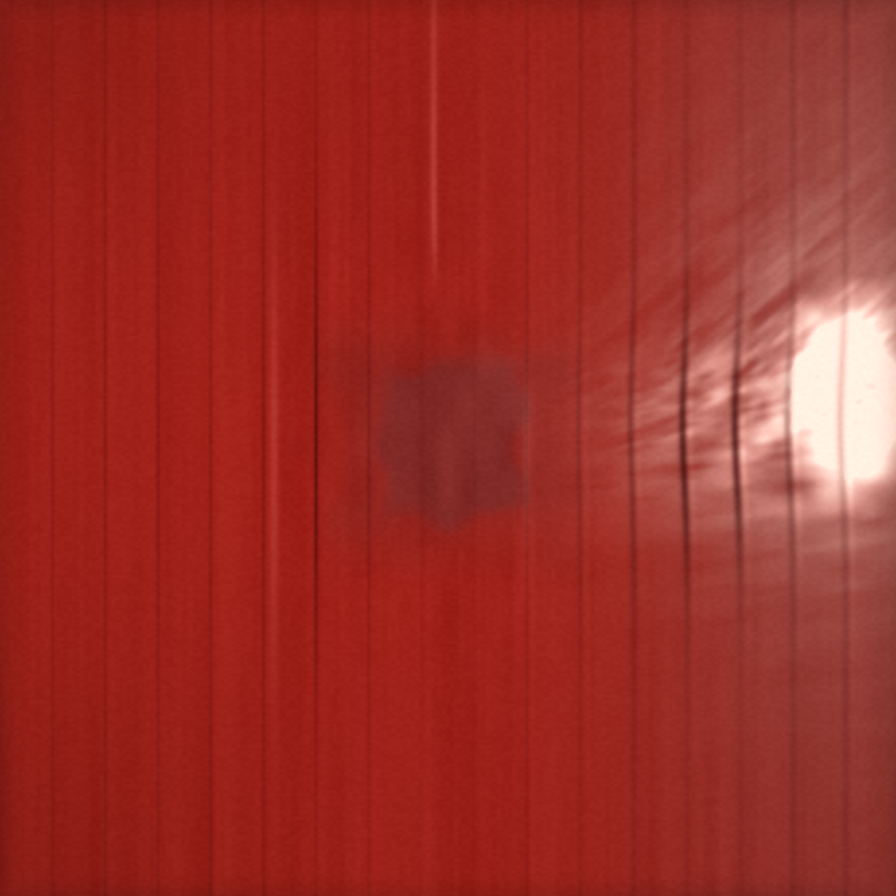
Reproduce this texture procedurally as a Shadertoy shader.

```glsl
// Glossy red ribbed sheet: evenly spaced vertical grooves and fine brushed streaks,
// a dull square smudge in the middle, and a hot reflection at the right that is
// broken up by slanted ripples. Built from Gaussians, value noise and a groove loop.
#define BASE_RED vec3(0.605, 0.122, 0.092)
#define HOT_WHITE vec3(1.02, 0.95, 0.89)
#define SMUDGE_TINT vec3(0.475, 0.165, 0.158)
#define GLOW_POS vec2(0.947, 0.552)
#define GROOVE_STEP 0.0588
#define GROOVE_COUNT 16
#define STREAK_AMOUNT 0.055
#define RIPPLE_AMOUNT 1.15
#define GRAIN_AMOUNT 0.022

float hash(vec2 p) {
    vec3 q = fract(p.xyx * 0.1031);
    q += dot(q, q.yzx + 33.33);
    return fract((q.x + q.y) * q.z);
}

float noise(vec2 p) {
    vec2 i = floor(p), f = fract(p);
    f = f * f * (3.0 - 2.0 * f);
    return mix(mix(hash(i), hash(i + vec2(1, 0)), f.x),
               mix(hash(i + vec2(0, 1)), hash(i + vec2(1, 1)), f.x), f.y);
}

float gauss(vec2 d, vec2 size) {
    d /= size;
    return exp(-dot(d, d));
}

float softBox(vec2 d, vec2 halfSize, float blur) {
    vec2 e = smoothstep(halfSize + blur, halfSize - blur, abs(d));
    return e.x * e.y;
}

// Slanted creases above the glow that flatten out below it.
float ripples(vec2 p) {
    float slope = mix(0.15, 0.85, smoothstep(0.42, 0.62, p.y));
    float across = p.y - slope * (p.x - 0.8);
    float along = p.x + slope * p.y;
    float coarse = noise(vec2(along * 11.0, across * 43.0) + 7.0);
    float fine = noise(vec2(along * 25.0, across * 105.0) + 31.0);
    return coarse * 0.65 + fine * 0.35 - 0.5;
}

// Amount of reflected light.
float reflection(vec2 p) {
    vec2 d = p - GLOW_POS;
    float sheen = 0.17 * gauss(p - vec2(1.0, 0.72), vec2(0.27, 0.36));
    sheen += 0.06 * gauss(p - vec2(1.0, 0.27), vec2(0.28, 0.30));
    float halo = 0.40 * gauss(d - vec2(0.0, 0.01), vec2(0.125, 0.155));
    float tail = 0.23 * gauss(p - vec2(0.79, 0.53), vec2(0.115, 0.105));
    float zone = gauss(p - vec2(0.85, 0.56), vec2(0.21, 0.20));
    float crease = 1.0 + RIPPLE_AMOUNT * ripples(p) * (0.25 + 1.5 * zone);
    float wobble = 0.3 * (noise(p * 38.0) - 0.5);
    float core = 1.0 - smoothstep(0.62, 1.4, length(d / vec2(0.066, 0.102)) + wobble);
    return (sheen + halo + tail) * max(crease, 0.0) + 0.65 * core;
}

// x: dark groove, y: light lip beside it.
vec2 grooves(vec2 p) {
    vec2 sum = vec2(0.0);
    for (int k = 1; k <= GROOVE_COUNT; k++) {
        float id = float(k);
        float rightSide = smoothstep(9.0, 14.0, id);
        float bend = 0.006 * rightSide * (gauss(vec2(p.y - 0.53, 0.0), vec2(0.10)) - 0.5);
        float x = p.x - id * GROOVE_STEP + bend;
        float width = 0.0024 + 0.0024 * rightSide;
        float reach = mix(0.23, 0.12, rightSide);
        float middle = gauss(vec2(p.y - 0.50, 0.0), vec2(reach));
        float deep = smoothstep(1.2, 0.0, abs(id - 6.0)) * 0.30
                   + smoothstep(2.2, 0.0, abs(id - 13.6)) * 0.55;
        float depth = 0.07 + 0.05 * hash(vec2(id, 4.0)) + middle * (0.07 + deep);
        depth *= 1.0 - 0.75 * smoothstep(6.5, 8.0, id) * smoothstep(10.5, 9.0, id);
        sum.x += depth * gauss(vec2(x, 0.0), vec2(width));
        sum.y += (0.25 + 0.6 * rightSide * middle) * gauss(vec2(x - 0.008, 0.0), vec2(0.0045));
    }
    return sum;
}

// Fine vertical brushing, steady over long runs of y.
float streaks(vec2 p) {
    float broad = noise(vec2(p.x * 48.0, p.y * 1.6));
    float fine = noise(vec2(p.x * 165.0, p.y * 2.8) + 19.0);
    return broad * 0.6 + fine * 0.4 - 0.5;
}

void mainImage(out vec4 fragColor, in vec2 fragCoord) {
    vec2 p = fragCoord / iResolution.xy;

    // Red sheet, greyer toward the right.
    vec3 color = mix(BASE_RED, vec3(0.52, 0.17, 0.15), 0.85 * smoothstep(0.55, 1.0, p.x));
    color *= 1.0 + 0.05 * gauss(p - vec2(0.42, 0.48), vec2(0.35));
    color += STREAK_AMOUNT * streaks(p) * vec3(1.0, 0.65, 0.6);

    // Dull square and its faint ragged surround.
    vec2 q = p - vec2(0.505, 0.508);
    vec2 ragged = q + 0.035 * (vec2(noise(p * 24.0), noise(p * 24.0 + 50.0)) - 0.5);
    float smudge = 0.82 * softBox(ragged, vec2(0.083, 0.093), 0.026);
    smudge = max(smudge, 0.40 * softBox(ragged, vec2(0.135, 0.115), 0.055));
    color = mix(color, SMUDGE_TINT, smudge);
    float blotch = noise(vec2(p.x * 44.0, p.y * 22.0)) - 0.5;
    color += 0.07 * blotch * gauss(q, vec2(0.16, 0.18)) * vec3(1.0, 0.7, 0.7);

    // Pale scratches.
    float scratch = 0.13 * gauss(vec2(p.x - 0.484 - 0.012 * (0.8 - p.y) * step(p.y, 0.8), 0.0), vec2(0.004))
                  * smoothstep(0.65, 0.76, p.y) * (1.0 - 0.4 * smoothstep(0.8, 1.0, p.y));
    scratch += 0.10 * gauss(p - vec2(0.306, 0.50), vec2(0.005, 0.24));
    scratch += 0.08 * gauss(p - vec2(0.588, 0.49), vec2(0.004, 0.09));
    color += scratch * vec3(0.75, 0.9, 0.9);

    // Reflection, then grooves cut through it.
    vec2 groove = grooves(p);
    float light = reflection(p);
    light *= 1.0 + 0.25 * groove.y;
    color = mix(color, HOT_WHITE, clamp(light, 0.0, 1.0));
    color.r += 0.07 * smoothstep(0.25, 0.6, light);
    color += 0.025 * groove.y * vec3(1.0, 0.5, 0.45);
    color *= 1.0 - groove.x * vec3(0.75, 1.0, 1.0);

    // Grain and darkened borders.
    color += GRAIN_AMOUNT * (noise(p * vec2(230.0, 300.0)) - 0.5);
    vec2 edge = min(p, 1.0 - p);
    color *= 0.82 + 0.18 * smoothstep(-0.005, 0.05, min(edge.x, edge.y) + 0.02);
    color *= 1.0 - 0.10 * gauss(p, vec2(0.25)) - 0.10 * gauss(p - vec2(0.0, 1.0), vec2(0.2));
    fragColor = vec4(clamp(color, 0.0, 1.0), 1.0);
}
```
